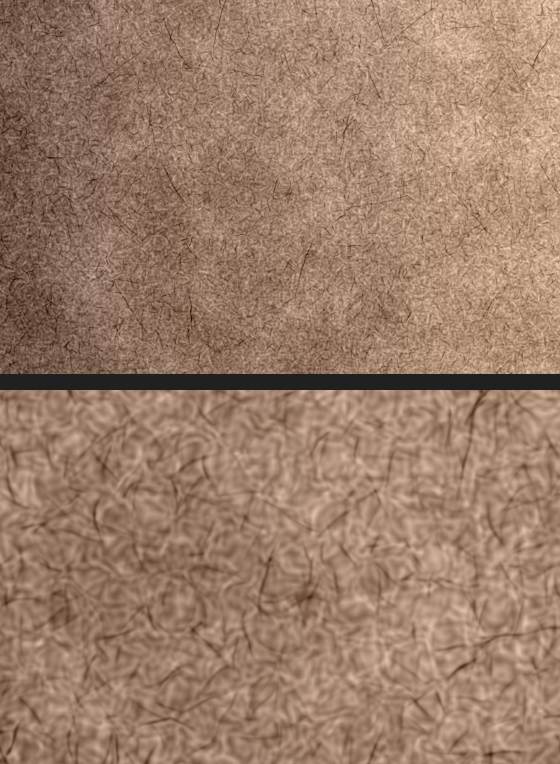
Top: the whole. Bottom: its middle third, enlarged.
Write a Shadertoy shader that draws this texture.

```glsl
const vec3 BASE_COLOR = vec3(0.622, 0.500, 0.418);
const vec3 WARM_TINT = vec3(0.018, 0.004, -0.022);
const float SIDE_LIGHT = 0.18;      // brightness gained from left to right
const float TOP_LIGHT = 0.05;       // brightness gained from bottom to top
const float EDGE_SHADE = 0.07;      // extra shadow along the left edge
const float BLOTCH_DEPTH = 0.17;
const float GRAIN_DEPTH = 0.19;
const float CREASE_DEPTH = 0.17;
const float CREASE_CELL = 0.034;
const float CREASE_WIDTH = 0.0018;
const float GLINT_DEPTH = 0.09;
const float CRACK_DEPTH = 0.22;
const float CRACK_CELL = 0.16;
const float CRACK_WIDTH = 0.0017;
const int CREASE_LAYERS = 3;
const int GLINT_LAYERS = 2;

vec2 hash22(vec2 p) {
    vec3 q = fract(p.xyx * vec3(0.1031, 0.1030, 0.0973));
    q += dot(q, q.yzx + 33.33);
    return fract((q.xx + q.yz) * q.zy);
}

float cornerSlope(vec2 corner, vec2 offset) {
    float angle = 6.2832 * hash22(corner).x;
    return dot(vec2(cos(angle), sin(angle)), offset);
}

float gradientNoise(vec2 p) {
    vec2 i = floor(p), f = fract(p);
    vec2 u = f * f * f * (f * (f * 6.0 - 15.0) + 10.0);
    vec2 e = vec2(1.0, 0.0);
    float low = mix(cornerSlope(i, f), cornerSlope(i + e, f - e), u.x);
    float high = mix(cornerSlope(i + e.yx, f - e.yx), cornerSlope(i + 1.0, f - 1.0), u.x);
    return mix(low, high, u.y);
}

float fbm(vec2 p) {
    float sum = 0.0, gain = 0.6;
    for (int i = 0; i < 4; i++) {
        sum += gain * gradientNoise(p);
        p = mat2(0.8, 0.6, -0.6, 0.8) * p * 2.1 + 17.0;
        gain *= 0.6;
    }
    return sum;
}

// Scattered, bent and tapered strokes, one candidate per cell
float strokes(vec2 p, float cell, float width, float density, float seed) {
    vec2 q = p / cell + seed * 7.37;
    vec2 home = floor(q);
    float ink = 0.0;
    for (int j = -1; j <= 1; j++)
    for (int i = -1; i <= 1; i++) {
        vec2 id = home + vec2(i, j);
        vec2 place = hash22(id + seed * 31.7);
        vec2 trait = hash22(id + seed * 31.7 + 91.3);
        if (trait.x > density) continue;
        vec2 style = hash22(id + seed * 31.7 + 47.9);
        float flow = gradientNoise(id * cell * 7.0);
        float angle = 1.57 + 2.6 * (style.x - 0.5) + 2.2 * flow;
        vec2 axis = vec2(cos(angle), sin(angle));
        vec2 d = q - id - place;
        float along = dot(d, axis);
        float across = dot(d, vec2(-axis.y, axis.x));
        across += (style.y - 0.5) * 0.5 * along * along;
        float reach = mix(0.3, 0.9, trait.y);
        float taper = 1.0 - smoothstep(0.35, 1.0, abs(along) / reach);
        float thin = across * cell / width;
        ink = max(ink, taper * exp(-thin * thin) * mix(0.45, 1.0, style.y));
    }
    return ink;
}

void mainImage(out vec4 fragColor, in vec2 fragCoord) {
    vec2 uv = fragCoord / iResolution.xy;
    vec2 p = fragCoord / iResolution.y;

    // Broad light and cloudy stains
    float tone = SIDE_LIGHT * (uv.x - 0.5) + TOP_LIGHT * (uv.y - 0.5);
    tone += 0.05 * smoothstep(0.6, 1.4, uv.x + 0.5 * uv.y);
    tone -= EDGE_SHADE * (1.0 - smoothstep(0.0, 0.2, uv.x));
    float stain = fbm(p * 5.5 + 3.0);
    tone += BLOTCH_DEPTH * stain;

    // Leathery grain
    vec2 warp = vec2(gradientNoise(p * 38.0), gradientNoise(p * 38.0 + 60.0));
    float grain = 0.7 * gradientNoise(p * 72.0 + warp * 1.2);
    grain += gradientNoise(p * 145.0 + warp);
    tone += GRAIN_DEPTH * grain;

    // Short creases with pale ridges between them
    vec2 wavy = p + 0.004 * warp;
    float clump = 0.75 + 0.8 * gradientNoise(p * 13.0 + 20.0);
    for (int k = 0; k < CREASE_LAYERS; k++)
        tone -= CREASE_DEPTH * clump * strokes(wavy, CREASE_CELL, CREASE_WIDTH, 0.75, float(k + 1));
    for (int k = 0; k < GLINT_LAYERS; k++)
        tone += GLINT_DEPTH * strokes(wavy, CREASE_CELL, CREASE_WIDTH * 1.3, 0.7, float(k + 11));

    // Sparse long cracks
    tone -= CRACK_DEPTH * strokes(wavy, CRACK_CELL, CRACK_WIDTH, 0.5, 23.0);

    vec3 color = BASE_COLOR + tone + WARM_TINT * (uv.x - 0.5) * 2.0;
    fragColor = vec4(clamp(color, 0.0, 1.0), 1.0);
}
```
